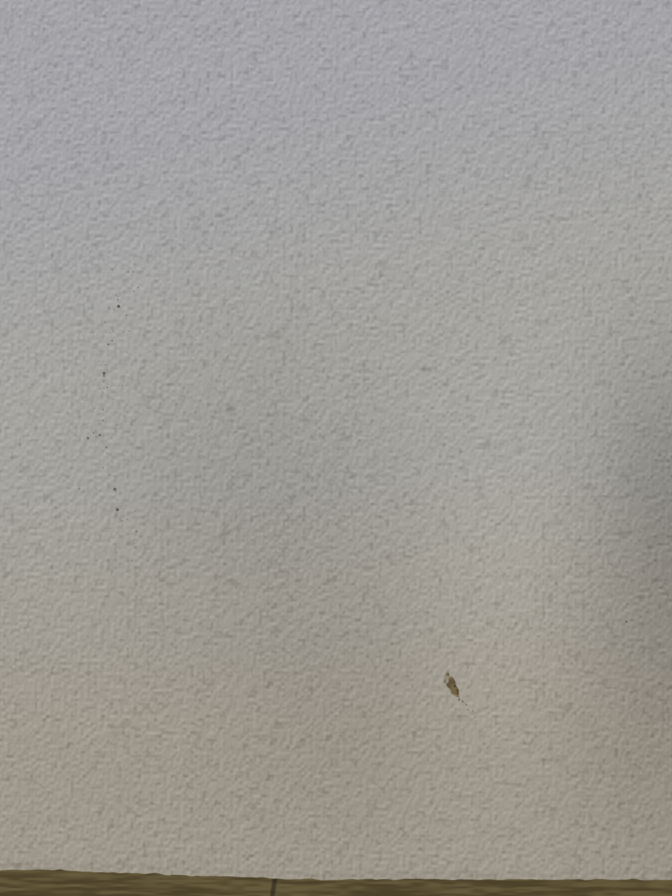
Give the GLSL for this texture, as a Shadertoy shader.

```glsl
// A softly lit, finely grained plaster wall above a thin strip of wooden skirting.
// Smooth colour gradients and broad shadows carry embossed noise grain;
// looped specks, faint smudges and one warped ellipse make the wear.
#define GRAIN_SCALE 270.0
#define GRAIN_DEPTH 0.060
#define PIT_DEPTH 0.045
#define SPECK_COUNT 70
#define CRUMB_COUNT 10
#define COOL_WALL vec3(0.640, 0.640, 0.660)
#define PLAIN_WALL vec3(0.645, 0.642, 0.622)
#define WARM_WALL vec3(0.620, 0.593, 0.545)
#define DIRT vec3(0.27, 0.24, 0.20)
#define CHIP_TAN vec3(0.43, 0.37, 0.26)
#define WOOD_LIGHT vec3(0.40, 0.355, 0.235)
#define WOOD_DARK vec3(0.30, 0.26, 0.165)

float hash(vec2 p) {
    return fract(sin(dot(p, vec2(12.9898, 78.233))) * 43758.5453);
}

float noise(vec2 p) {
    vec2 i = floor(p), f = fract(p);
    f = f * f * (3.0 - 2.0 * f);
    return mix(mix(hash(i), hash(i + vec2(1, 0)), f.x),
               mix(hash(i + vec2(0, 1)), hash(i + vec2(1, 1)), f.x), f.y);
}

// Gaussian patch used for shadows and smudges
float blob(vec2 p, vec2 center, vec2 radius) {
    vec2 d = (p - center) / radius;
    return exp(-dot(d, d));
}

float speck(vec2 p, vec2 center, float radius, float pixel) {
    return 1.0 - smoothstep(max(radius - pixel, 0.0), radius + pixel, length(p - center));
}

// Cool at the top, warm at the foot, with broad areas of light and shade
vec3 wallColor(vec2 p) {
    float height = p.y + 0.06 * (0.37 - p.x);
    vec3 color = mix(WARM_WALL, PLAIN_WALL, smoothstep(0.08, 0.60, height));
    color = mix(color, COOL_WALL, smoothstep(0.55, 0.95, height - 0.15 * (p.x - 0.25)));
    float light = 1.0
        - 0.055 * blob(p, vec2(0.29, 0.46), vec2(0.17, 0.18))
        - 0.035 * blob(p, vec2(0.37, 0.20), vec2(0.12, 0.15))
        - 0.140 * blob(p, vec2(0.76, 0.45), vec2(0.09, 0.17))
        - 0.080 * blob(p, vec2(0.76, 0.20), vec2(0.12, 0.20))
        + 0.035 * blob(p, vec2(0.56, 0.31), vec2(0.09, 0.20));
    return color * light;
}

// Embossed bumps plus sparse darker pits, roughly zero on average
float plasterGrain(vec2 p) {
    vec2 q = p * GRAIN_SCALE;
    float bumps = noise(q) - noise(q + vec2(-0.5, 0.8));
    float pits = smoothstep(0.66, 0.92, noise(q * 0.83 + 41.0));
    float mottling = noise(p * 55.0) - 0.5;
    return GRAIN_DEPTH * bumps - PIT_DEPTH * (pits - 0.1) + 0.008 * mottling;
}

// Dirt specks strung along a shallow bow on the left
float dirtSpecks(vec2 p, float pixel) {
    float cover = 0.0;
    for (int i = 0; i < SPECK_COUNT; i++) {
        float id = float(i);
        float t = hash(vec2(id, 1.0));
        float spread = hash(vec2(id, 2.0)) + hash(vec2(id, 3.0)) - 1.0;
        float size = pow(hash(vec2(id, 4.0)), 5.0);
        vec2 center = vec2(0.115 + 0.16 * (t - 0.45) * (t - 0.45), mix(0.71, 0.365, t));
        center.x += 0.055 * spread * abs(spread);
        cover = max(cover, speck(p, center, mix(0.0004, 0.0018, size), pixel) * mix(0.22, 0.85, size));
    }
    return cover;
}

// Crumbs trailing down to the right of the chip
float chipCrumbs(vec2 p, float pixel) {
    float cover = 0.0;
    for (int i = 0; i < CRUMB_COUNT; i++) {
        float t = float(i) / float(CRUMB_COUNT);
        vec2 center = mix(vec2(0.506, 0.232), vec2(0.536, 0.193), t);
        center += 0.005 * (vec2(hash(vec2(t, 7.0)), hash(vec2(t, 8.0))) - 0.5);
        cover = max(cover, speck(p, center, 0.0016 * (1.0 - t), pixel) * (0.75 - 0.6 * t));
    }
    return cover;
}

// Ragged ellipse leaning down to the right, broader at its upper end
float chip(vec2 p, float pixel) {
    vec2 d = p - vec2(0.505, 0.234);
    vec2 axis = normalize(vec2(0.5, -0.85));
    vec2 q = vec2(dot(d, axis), dot(d, vec2(-axis.y, axis.x)));
    float width = 0.0055 - 0.20 * q.x;
    float edge = length(q / vec2(0.0125, max(width, 0.002))) - 1.0;
    edge += 0.9 * (noise(p * 230.0) - 0.5);
    return 1.0 - smoothstep(-pixel, pixel, edge * 0.005);
}

vec3 woodColor(vec2 p) {
    float streaks = 0.6 * noise(p * vec2(14.0, 260.0)) + 0.4 * noise(p * vec2(60.0, 420.0));
    vec3 color = mix(WOOD_DARK, WOOD_LIGHT, smoothstep(0.2, 0.8, streaks));
    float joint = abs(p.x - 0.304 - 0.15 * p.y);
    return color * (1.0 - 0.35 * (1.0 - smoothstep(0.001, 0.004, joint)));
}

void mainImage(out vec4 fragColor, in vec2 fragCoord) {
    vec2 p = fragCoord / iResolution.y;
    float pixel = 1.0 / iResolution.y;

    // Plaster
    vec3 color = wallColor(p) + plasterGrain(p);

    // Faint brown smudges
    float smudge = blob(p, vec2(0.308, 0.626), vec2(0.007, 0.004))
                 + blob(p, vec2(0.475, 0.588), vec2(0.009, 0.003))
                 + blob(p, vec2(0.257, 0.544), vec2(0.006, 0.005));
    color = mix(color, DIRT, 0.28 * smudge * noise(p * 240.0));

    // Specks, chip and crumbs
    color = mix(color, DIRT, dirtSpecks(p, pixel));
    color = mix(color, DIRT, 0.5 * speck(p, vec2(0.699, 0.306), 0.0013, pixel));
    color = mix(color, CHIP_TAN * (0.85 + 0.3 * noise(p * 180.0)), chip(p, pixel));
    color = mix(color, DIRT, chipCrumbs(p, pixel));

    // Skirting with a slightly ragged upper edge
    float top = mix(0.0295, 0.0185, smoothstep(0.0, 0.38, p.x)) + 0.0022 * (noise(p.xx * 75.0) - 0.5);
    color *= 1.0 - 0.05 * blob(p, vec2(p.x, top + 0.006), vec2(1.0, 0.003)) * noise(p * 150.0);
    color = mix(woodColor(p), color, smoothstep(top - pixel, top + pixel, p.y));

    fragColor = vec4(color, 1.0);
}
```
